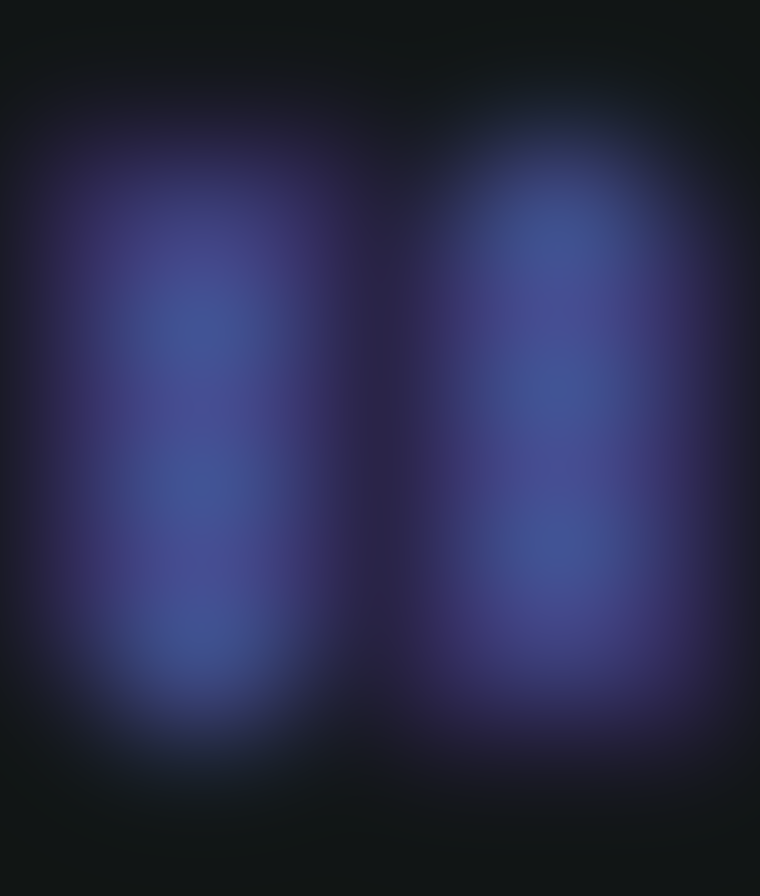
Give the GLSL for this background, as a Shadertoy shader.

```glsl
// Two soft vertical light bars on a near-black ground, each the half-turn of the other.
// Every bar is a violet halo under a narrower blue core; both are rectangles
// blurred analytically with a Gaussian edge, in units of the canvas height.

const vec3 GROUND = vec3(0.065, 0.083, 0.080);
const vec3 VIOLET = vec3(0.200, 0.145, 0.345);
const vec3 BLUE   = vec3(0.275, 0.345, 0.620);
const vec3 RIPPLE_TINT = vec3(-0.010, 0.014, 0.006);

const float PIVOT_Y = 0.012;               // centre of the half-turn, above mid canvas
const float BAR_X = -0.199;                // axis of the first bar
const float HALO_HALF_WIDTH = 0.186;
const float CORE_HALF_WIDTH = 0.091;
const vec2 HALO_SPAN = vec2(-0.260, 0.338); // bottom and top
const vec2 CORE_SPAN = vec2(-0.325, 0.260);
const vec2 HALO_BLUR = vec2(0.058, 0.060);
const vec2 CORE_BLUR = vec2(0.062, 0.058);
const float RIPPLE_PERIOD = 0.174;
const float RIPPLE_SHIFT = 0.120;
const float TAU = 6.2831853;

// Close approximation of the Gaussian cumulative distribution
vec2 gaussianStep(vec2 x) {
    return 0.5 + 0.5 * tanh(clamp(0.798 * x + 0.0357 * x * x * x, -6.0, 6.0));
}

// Coverage of a blurred rectangle standing on the bar axis
float softBar(vec2 p, float halfWidth, vec2 span, vec2 blur) {
    vec2 low = vec2(BAR_X - halfWidth, span.x);
    vec2 high = vec2(BAR_X + halfWidth, span.y);
    vec2 cover = gaussianStep((p - low) / blur) - gaussianStep((p - high) / blur);
    return cover.x * cover.y;
}

void mainImage(out vec4 fragColor, in vec2 fragCoord) {
    vec2 p = (fragCoord - 0.5 * iResolution.xy) / iResolution.y;
    p.y -= PIVOT_Y;
    vec3 color = GROUND;

    // Halos lie below both cores, so that they merge between the bars
    for (int i = 0; i < 2; i++) {
        vec2 q = i == 0 ? p : -p;
        color = mix(color, VIOLET, softBar(q, HALO_HALF_WIDTH, HALO_SPAN, HALO_BLUR));
    }

    // Cores, with a faint change of hue along their length
    for (int i = 0; i < 2; i++) {
        vec2 q = i == 0 ? p : -p;
        float ripple = cos(TAU * (q.y - RIPPLE_SHIFT) / RIPPLE_PERIOD);
        vec3 coreColor = BLUE + ripple * RIPPLE_TINT;
        color = mix(color, coreColor, softBar(q, CORE_HALF_WIDTH, CORE_SPAN, CORE_BLUR));
    }

    fragColor = vec4(color, 1.0);
}
```
